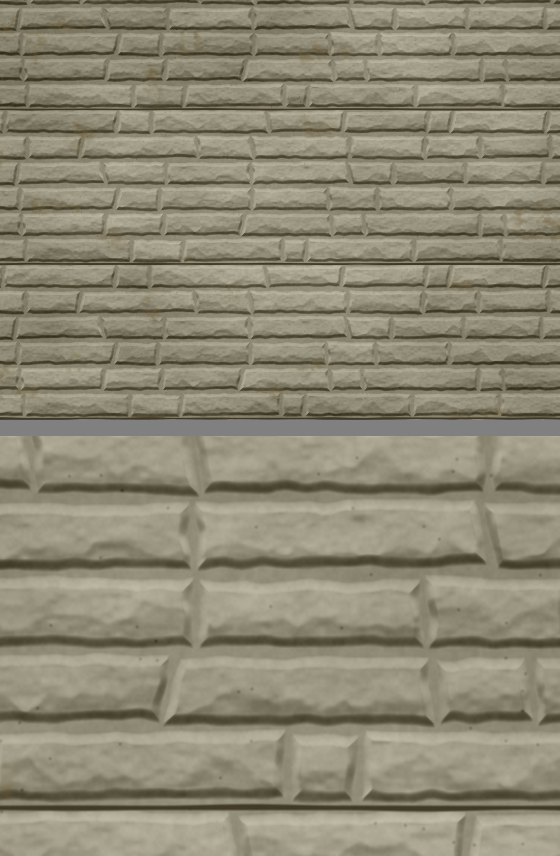
Top: the whole. Bottom: its middle third, enlarged.
A WebGL 1 fragment shader for this texture:

```glsl
precision highp float;
uniform vec2 u_resolution;

#define PANEL_H 0.3681
#define ROWS 6.0
#define SEAM_Y 0.0035
#define BRICK_W 0.177
#define JITTER 0.76
#define JOINT_HALF 0.0024
#define BEVEL 0.0080
#define BASE_TONE 0.580
#define STONE_TINT vec3(0.0, -0.02, -0.10)
#define SEAM_COLOR vec3(0.22, 0.19, 0.12)
#define STAIN_COLOR vec3(0.43, 0.36, 0.22)

float hash(vec2 p) {
  vec3 q = fract(p.xyx * 0.1031);
  q += dot(q, q.yzx + 33.33);
  return fract((q.x + q.y) * q.z);
}

float noise(vec2 p) {
  vec2 i = floor(p), f = fract(p);
  f = f * f * (3.0 - 2.0 * f);
  float low = mix(hash(i), hash(i + vec2(1.0, 0.0)), f.x);
  float high = mix(hash(i + vec2(0.0, 1.0)), hash(i + 1.0), f.x);
  return mix(low, high, f.y);
}

float fbm(vec2 p) {
  float sum = 0.0, amp = 0.55;
  for (int i = 0; i < 3; i++) {
    sum += amp * noise(p);
    p = p * 2.1 + 17.3;
    amp *= 0.5;
  }
  return sum;
}

// Returns edge distance, height within the brick (0 to 1), random id
vec3 brick(vec2 q) {
  float rowH = PANEL_H / ROWS;
  float row = floor(q.y / rowH);
  float v = q.y / rowH - row;
  float u = q.x / BRICK_W + 3.0 + hash(vec2(row, 7.0));
  float left = -1e3, right = 1e3, index = 0.0;
  for (int j = -1; j < 3; j++) {
    float i = floor(u) + float(j);
    float lean = hash(vec2(i, row + 60.0)) - 0.5;
    float joint = i + JITTER * (hash(vec2(i, row + 20.0)) - 0.5)
                + 0.6 * lean * lean * lean * (v - 0.5);
    if (joint <= u) {
      left = joint;
      index = i;
    } else {
      right = min(right, joint);
    }
  }
  float id = hash(vec2(index, row + 40.0));
  float tilt = 0.12 * (id - 0.5) * ((u - left) / (right - left) - 0.5);
  float bottom = 0.05 + 0.07 * id + tilt;
  float top = 0.97 - 0.05 * fract(id * 7.0) + tilt;
  float side = min(u - left, right - u) * BRICK_W - JOINT_HALF;
  float level = min(v - bottom, top - v) * rowH;
  return vec3(min(side, level), (v - bottom) / (top - bottom), id);
}

// Surface height: bevelled brick with a broken ridge; x is height, y is body
vec2 relief(vec2 p) {
  vec2 q = vec2(p.x, mod(p.y, PANEL_H));
  vec3 b = brick(q);
  float body = smoothstep(0.0, BEVEL, b.x + 0.004 * (noise(q * 60.0) - 0.5));
  float ridge = 0.38 + 1.1 * (fbm(q * vec2(24.0, 12.0) + b.z * 90.0) - 0.48);
  ridge = clamp(ridge, 0.15, 0.75);
  // Smooth minimum of the upper and lower slopes
  float upper = (1.0 - b.y) / (1.0 - ridge), lower = b.y / ridge;
  float fold = max(0.25 - abs(upper - lower), 0.0);
  float face = 0.0036 * (min(upper, lower) - fold * fold);
  float rough = 0.0046 * fbm(q * vec2(26.0, 44.0) + b.z * 40.0);
  return vec2(body * (0.0045 + face + rough), body);
}

void main() {
  vec2 uv = gl_FragCoord.xy / u_resolution;
  vec2 p = gl_FragCoord.xy / u_resolution.y - vec2(0.0, SEAM_Y);
  float panel = floor(p.y / PANEL_H);
  vec2 s = p - vec2(0.004 * panel, 0.0);

  // Light from above
  float e = 0.0016;
  vec2 here = relief(s);
  float slopeY = (relief(s + vec2(0.0, e)).x - relief(s - vec2(0.0, e)).x) / (2.0 * e);
  float slopeX = (relief(s + vec2(e, 0.0)).x - here.x) / e;
  float lit = -slopeY + 0.1 * slopeX;
  float shade = lit > 0.0 ? 0.11 * (1.0 - exp(-3.0 * lit)) : -0.32 * (1.0 - exp(1.4 * lit));
  float tone = BASE_TONE + shade - 0.045 * (1.0 - here.y);

  // Tone of each brick, broad weathering and grain
  float id = brick(vec2(s.x, mod(s.y, PANEL_H))).z;
  tone += 0.06 * (hash(vec2(id * 91.0, panel + 5.0)) - 0.5) * here.y;
  tone += 0.09 * (fbm(p * 9.0 + 3.0) - 0.48) + 0.07 * (noise(p * 3.5 + 8.0) - 0.5);
  tone += 0.035 * (noise(p * 190.0) - 0.5) + 0.02 * (noise(p * 420.0) - 0.5);
  tone += 0.015 - 0.1 * dot(uv - 0.5, uv - 0.5);

  // Scattered pits
  vec2 cell = floor(p * 75.0);
  vec2 pit = fract(p * 75.0) - 0.3 - 0.4 * vec2(hash(cell), hash(cell + 31.0));
  tone -= 0.09 * step(0.95, hash(cell + 77.0)) * (1.0 - smoothstep(0.03, 0.17, length(pit)));
  vec3 color = vec3(tone) + STONE_TINT;

  // Sparse rusty stains
  float stain = smoothstep(0.76, 0.92, noise(p * vec2(11.0, 16.0) + 41.0));
  stain *= smoothstep(0.4, 0.75, fbm(p * 60.0));
  color = mix(color, STAIN_COLOR, 0.45 * stain);

  // Dark gap between panels
  float gap = abs(mod(p.y + 0.5 * PANEL_H, PANEL_H) - 0.5 * PANEL_H);
  gap += 0.0016 * (noise(vec2(p.x * 14.0, panel)) - 0.5);
  color = mix(color, SEAM_COLOR, 0.9 * (1.0 - smoothstep(0.0010, 0.0036, gap)));

  gl_FragColor = vec4(color, 1.0);
}
```
